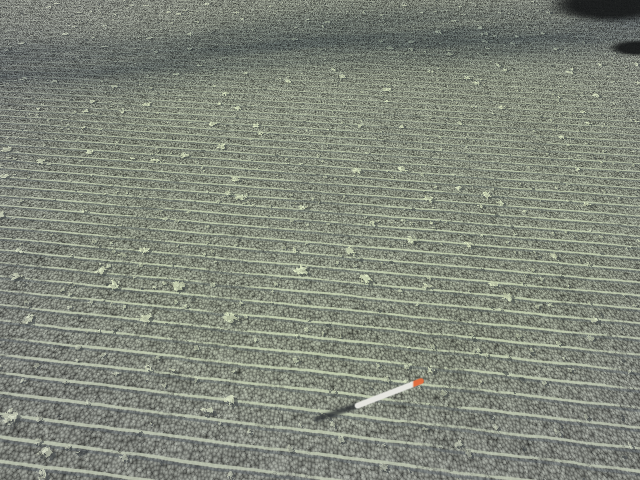
A WebGL 1 fragment shader for this texture:

```glsl
precision highp float;
uniform vec2 u_resolution;

const vec3 SHADE = vec3(0.25, 0.27, 0.28);
const vec3 RIDGE = vec3(0.76, 0.79, 0.71);
const vec3 FLAKE = vec3(0.78, 0.80, 0.72);
const vec3 GROOVE = vec3(0.34, 0.37, 0.40);
const vec3 STICK = vec3(0.90, 0.90, 0.88);
const vec3 ORANGE = vec3(0.88, 0.43, 0.25);

float hash(vec2 p) {
  return fract(sin(dot(p, vec2(127.1, 311.7))) * 4375.85);
}

// Nearest scattered point: x is its distance, y its random id
vec2 cellular(vec2 p) {
  vec2 nearest = vec2(9.0, 0.0);
  for (int j = -1; j <= 1; j++) {
    for (int i = -1; i <= 1; i++) {
      vec2 cell = floor(p) + vec2(float(i), float(j));
      float d = distance(p, cell + vec2(hash(cell), hash(cell + 41.3)));
      if (d < nearest.x) nearest = vec2(d, hash(cell + 17.9));
    }
  }
  return nearest;
}

// Smooth broad variation around zero
float waves(vec2 p) {
  float sum = 0.0;
  float gain = 0.5;
  for (int i = 0; i < 4; i++) {
    sum += gain * sin(p.x + 1.7 * sin(p.y)) * cos(p.y * 1.1 + sin(p.x * 0.7));
    p = mat2(1.6, 1.2, -1.2, 1.6) * p + 2.3;
    gain *= 0.55;
  }
  return sum;
}

// Ragged chips, kept only where the random id is high
float chips(vec2 p, float amount) {
  vec2 c = cellular(p + 0.22 * vec2(waves(p * 7.0), waves(p.yx * 8.0 + 3.0)));
  float radius = mix(0.12, 0.38, fract(c.y * 53.0)) * step(1.0 - amount, c.y);
  return 1.0 - smoothstep(radius * 0.65, radius + 0.001, c.x);
}

// Soft-edged stroke between two points
float stroke(vec2 p, vec2 a, vec2 b, float halfWidth, float soft) {
  vec2 ab = b - a;
  float t = clamp(dot(p - a, ab) / dot(ab, ab), 0.0, 1.0);
  return 1.0 - smoothstep(halfWidth - soft, halfWidth + soft, distance(p, a + ab * t));
}

float blob(vec2 p, vec2 center, vec2 size) {
  return 1.0 - smoothstep(0.6, 1.2, length((p - center) / size));
}

// Perspective: x runs along the ridges, y counts them
vec2 groundPlane(vec2 p) {
  float down = -0.382 + (p.y + 0.382) * 10.24 / (p.x - 0.444 + 10.24);
  return vec2(p.x - 0.667, 43.71) / (down + 0.521);
}

void main() {
  float pixel = 1.0 / u_resolution.y;
  vec2 p = gl_FragCoord.xy * pixel;
  p.y = 1.0 - p.y;
  vec2 ground = groundPlane(p);
  float depth = 43.71 / ground.y;

  // Gritty base
  vec2 grain = cellular(ground * vec2(230.0, 6.0));
  vec2 coarse = cellular(ground * vec2(90.0, 2.6));
  float tone = 0.475 + (0.45 - grain.x) * 0.34 + (grain.y - 0.5) * 0.17;
  tone += (coarse.y - 0.5) * 0.05 + 0.03 * waves(p * vec2(5.0, 9.0));
  vec3 color = tone * vec3(0.99, 1.015, 0.965);

  // Raised lines with a cool groove, worn along their length
  float wobble = 0.06 * waves(vec2(ground.x * 22.0, ground.y * 0.5));
  float across = fract(ground.y + 0.14 + wobble) - 0.5;
  float wear = waves(vec2(ground.x * 17.0, floor(ground.y + 0.14 + wobble) * 3.1));
  float halfWidth = 0.062 + 0.025 * wear;
  float soft = max(0.03, 30.6 * pixel / (depth * depth));
  float ridge = 1.0 - smoothstep(halfWidth - soft, halfWidth + soft, abs(across));
  float groove = 1.0 - smoothstep(0.03, 0.03 + soft * 2.0, abs(across + 0.15));
  float nearness = smoothstep(0.5, 0.95, depth);
  float strength = mix(0.4, 0.85, nearness) * smoothstep(-0.75, 0.1, wear + grain.y * 0.4);
  color = mix(color, GROOVE, groove * 0.45 * nearness);
  color = mix(color, RIDGE, ridge * strength);

  // Loose chips and their shadows, large ones in patches
  vec2 largeGrid = ground * vec2(28.0, 0.95);
  vec2 smallGrid = ground * vec2(62.0, 2.0);
  float amount = 0.03 + 0.11 * smoothstep(-0.1, 0.45, waves(p * 6.0 + vec2(1.0, 4.0)));
  float shadow = max(chips(largeGrid + vec2(-0.18, 0.13), amount), chips(smallGrid + vec2(-0.2, 0.14), 0.11));
  float chip = max(chips(largeGrid, amount), 0.7 * chips(smallGrid, 0.08));
  color = mix(color, SHADE, shadow * 0.65);
  color = mix(color, FLAKE * (0.86 + 0.28 * grain.y), chip * 0.85);

  // Light pool and long shadows at the far end
  color *= 1.0 + blob(p, vec2(0.75, 0.42), vec2(0.75, 0.5)) * vec3(0.06, 0.08, 0.01);
  float offset = (p.y - 0.135 + 0.065 * p.x - 0.012 * sin(p.x * 7.0)) / 0.055;
  float streaks = 0.75 + 0.5 * waves(vec2(p.x * 4.0, (p.y + p.x * 0.06) * 60.0));
  color *= 1.0 - clamp(exp(-offset * offset) * streaks, 0.0, 1.0) * vec3(0.36, 0.33, 0.27);
  float corner = max(blob(p, vec2(1.27, 0.01), vec2(0.12, 0.035)), blob(p, vec2(1.33, 0.1), vec2(0.06, 0.016)));
  color = mix(color, SHADE * 0.3, corner * 0.9);

  // Pale stick with an orange tip and its shadow
  vec2 tail = vec2(0.745, 0.845);
  float stickShadow = stroke(p, vec2(0.66, 0.873), tail, 0.006, 0.005);
  float stick = stroke(p, tail, vec2(0.877, 0.794), 0.006, max(pixel, 0.0015));
  color = mix(color, SHADE * 0.75, stickShadow * 0.8);
  color = mix(color, mix(STICK, ORANGE, smoothstep(0.858, 0.864, p.x)), stick);

  gl_FragColor = vec4(clamp(color, 0.0, 1.0), 1.0);
}
```
